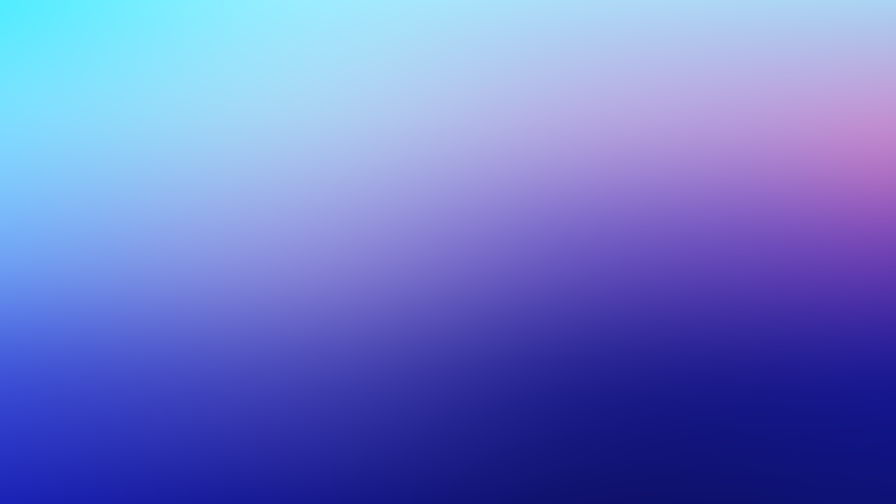
A WebGL 1 fragment shader for this background:

```glsl
precision highp float;
// A soft mesh gradient: cyan at the upper left, lilac through the middle and
// deep indigo below. Four vertical colour ramps are joined across the canvas
// by cubic splines, and a faint rose glow rests on the right edge.

uniform vec2 u_resolution;

// Catmull-Rom kernel: weight of a knot at signed distance d.
float splineWeight(float d) {
    d = abs(d);
    float inner = (1.5 * d - 2.5) * d * d + 1.0;
    float outer = ((-0.5 * d + 2.5) * d - 4.0) * d + 2.0;
    return d < 1.0 ? inner : (d < 2.0 ? outer : 0.0);
}

// Spline through four colours, with end knots extended in a straight line.
vec3 spline4(float t, vec3 a, vec3 b, vec3 c, vec3 d) {
    float s = t * 3.0;
    return (2.0 * a - b) * splineWeight(s + 1.0)
         + a * splineWeight(s)
         + b * splineWeight(s - 1.0)
         + c * splineWeight(s - 2.0)
         + d * splineWeight(s - 3.0)
         + (2.0 * d - c) * splineWeight(s - 4.0);
}

// Spline through five colours, from the bottom to the top.
vec3 spline5(float t, vec3 a, vec3 b, vec3 c, vec3 d, vec3 e) {
    float s = t * 4.0;
    return (2.0 * a - b) * splineWeight(s + 1.0)
         + a * splineWeight(s)
         + b * splineWeight(s - 1.0)
         + c * splineWeight(s - 2.0)
         + d * splineWeight(s - 3.0)
         + e * splineWeight(s - 4.0)
         + (2.0 * e - d) * splineWeight(s - 5.0);
}

// Gaussian falloff around a centre, with a separate radius per axis.
float glow(vec2 p, vec2 centre, vec2 radius) {
    vec2 q = (p - centre) / radius;
    return exp(-dot(q, q));
}

// Vertical ramps, evenly spaced from left to right.
vec3 cyanRamp(float y) {
    return spline5(y, vec3(0.10, 0.13, 0.71), vec3(0.24, 0.32, 0.84),
                   vec3(0.44, 0.65, 0.96), vec3(0.49, 0.86, 1.00),
                   vec3(0.31, 0.93, 1.00));
}

vec3 skyRamp(float y) {
    return spline5(y, vec3(0.085, 0.095, 0.56), vec3(0.27, 0.27, 0.71),
                   vec3(0.55, 0.56, 0.86), vec3(0.66, 0.81, 0.95),
                   vec3(0.60, 0.93, 1.00));
}

vec3 lilacRamp(float y) {
    return spline5(y, vec3(0.055, 0.065, 0.42), vec3(0.135, 0.13, 0.56),
                   vec3(0.42, 0.345, 0.75), vec3(0.695, 0.645, 0.875),
                   vec3(0.68, 0.86, 0.97));
}

vec3 violetRamp(float y) {
    return spline5(y, vec3(0.05, 0.07, 0.46), vec3(0.11, 0.10, 0.57),
                   vec3(0.42, 0.26, 0.71), vec3(0.70, 0.55, 0.83),
                   vec3(0.67, 0.83, 0.95));
}

void main() {
    vec2 uv = gl_FragCoord.xy / u_resolution;

    // Blend the ramps across the canvas.
    vec3 color = spline4(uv.x, cyanRamp(uv.y), skyRamp(uv.y),
                         lilacRamp(uv.y), violetRamp(uv.y));

    // Rose warmth on the right edge.
    vec3 roseTint = vec3(0.06, 0.0, -0.02);
    color += roseTint * glow(uv, vec2(1.0, 0.68), vec2(0.12, 0.17));

    gl_FragColor = vec4(clamp(color, 0.0, 1.0), 1.0);
}
```
